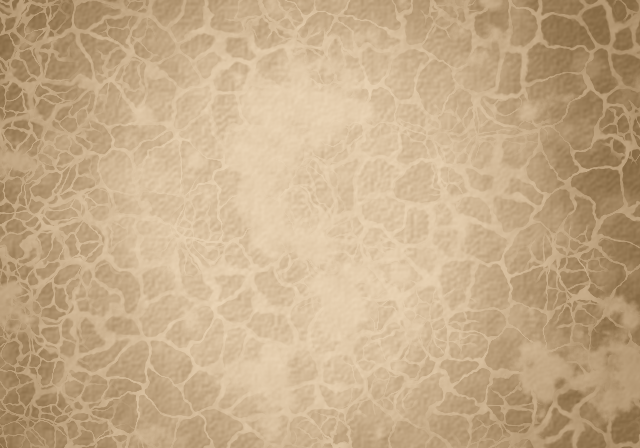
Write a Shadertoy shader that draws this texture.

```glsl
#define CELL_SCALE 12.5
#define FINE_SCALE 25.0
#define VEIN_WIDTH 0.066
#define WARP 0.045
#define GRAIN_SCALE 135.0
#define GRAIN_DEPTH 0.10
#define CENTRE vec2(0.47, 0.51)
#define DARK vec3(0.525, 0.415, 0.270)
#define LIGHT vec3(0.900, 0.812, 0.690)
#define MID_WARMTH vec3(0.0, -0.04, -0.07)

float hash(vec2 p) {
    return fract(sin(dot(p, vec2(127.1, 311.7))) * 43758.5453);
}

vec2 hash2(vec2 p) {
    return vec2(hash(p), hash(p + 57.3));
}

float noise(vec2 p) {
    vec2 i = floor(p), f = fract(p);
    f = f * f * (3.0 - 2.0 * f);
    return mix(mix(hash(i), hash(i + vec2(1, 0)), f.x),
               mix(hash(i + vec2(0, 1)), hash(i + vec2(1, 1)), f.x), f.y);
}

float fbm(vec2 p) {
    float sum = 0.0, amp = 0.5;
    for (int i = 0; i < 5; i++) {
        sum += amp * noise(p);
        p = mat2(1.6, 1.2, -1.2, 1.6) * p + 7.1;
        amp *= 0.5;
    }
    return sum;
}

// x: distance to the rounded cell border, y: random value of the cell
vec2 cells(vec2 p) {
    vec2 base = floor(p), f = fract(p), nearest = vec2(0), nearestId = vec2(0);
    float best = 9.0;
    for (int y = -1; y <= 1; y++)
    for (int x = -1; x <= 1; x++) {
        vec2 g = vec2(x, y);
        vec2 r = g + hash2(base + g) - f;
        if (dot(r, r) < best) {
            best = dot(r, r);
            nearest = r;
            nearestId = g;
        }
    }
    float sum = 0.0;
    for (int y = -2; y <= 2; y++)
    for (int x = -2; x <= 2; x++) {
        vec2 g = nearestId + vec2(x, y);
        vec2 r = g + hash2(base + g) - f;
        vec2 gap = r - nearest;
        if (dot(gap, gap) > 1e-5)
            sum += exp(-18.0 * dot(0.5 * (nearest + r), normalize(gap)));
    }
    return vec2(-log(sum) / 18.0, hash(base + nearestId + 9.7));
}

float vein(float d, float width) {
    return 1.0 - smoothstep(width * 0.4, width * 1.35, d);
}

void mainImage(out vec4 fragColor, in vec2 fragCoord) {
    vec2 uv = fragCoord / iResolution.xy;
    vec2 p = fragCoord / iResolution.y;

    // Uneven, curved cell walls
    vec2 bend = vec2(fbm(p * 11.0), fbm(p * 11.0 + 31.7)) - 0.5;
    vec2 q = p + 2.0 * WARP * bend;
    vec2 coarse = cells(q * CELL_SCALE);
    vec2 fine = cells(q * FINE_SCALE + 13.0);

    // Tone falls off towards the sides and corners
    float falloff = length((uv - CENTRE) * vec2(1.75, 1.15));
    float shade = smoothstep(0.27, 1.06, falloff + 0.16 * (fbm(p * 3.0) - 0.5));

    // Broad veins, thin branches and clusters of small cells
    float swell = noise(p * 8.0 + 4.0);
    float broad = vein(coarse.x, VEIN_WIDTH * mix(0.35, 1.9, swell * swell));
    broad *= mix(0.65, 1.0, noise(p * 16.0 + 8.0));
    float branchArea = smoothstep(0.45, 0.6, noise(p * 7.0 + 21.0));
    float thin = vein(fine.x, VEIN_WIDTH * mix(0.6, 1.3, noise(p * 12.0)));
    float leftCluster = 1.0 - smoothstep(0.06, 0.2, uv.x + 0.3 * (noise(p * 4.0) - 0.5));
    float veins = max(broad, thin * max(0.7 * branchArea, 0.85 * leftCluster));
    veins *= mix(0.7, 1.15, fbm(p * 20.0 + 3.0));

    // Worn pale patches, mostly near the centre
    float wearNoise = fbm(p * 6.5 + 11.0) + 0.3 * (fbm(p * 28.0) - 0.5);
    float wear = smoothstep(0.52, 0.68, wearNoise - 0.08 * shade);
    float haze = smoothstep(0.45, 0.75, fbm(p * 13.0 + 47.0));
    float pale = clamp(max(max(veins, wear * 0.85), 0.4 * haze), 0.0, 1.0);

    // Darker cells between lighter veins
    float cellTone = mix(0.86, 0.05, shade) + 0.09 * (coarse.y - 0.5);
    float veinTone = mix(1.02, 0.58, shade);
    float tone = mix(cellTone, veinTone, pale);

    // Embossed leather grain and soft fibre mottling
    vec2 g = p * GRAIN_SCALE;
    float emboss = noise(g) - noise(g + vec2(0.6, -0.6));
    tone += GRAIN_DEPTH * emboss * mix(1.5, 0.45, pale);
    tone += 0.12 * (fbm(p * 45.0) - 0.5);

    tone = clamp(tone, 0.0, 1.04);
    vec3 colour = mix(DARK, LIGHT, tone) + MID_WARMTH * tone * (1.0 - tone);
    fragColor = vec4(colour, 1.0);
}
```
